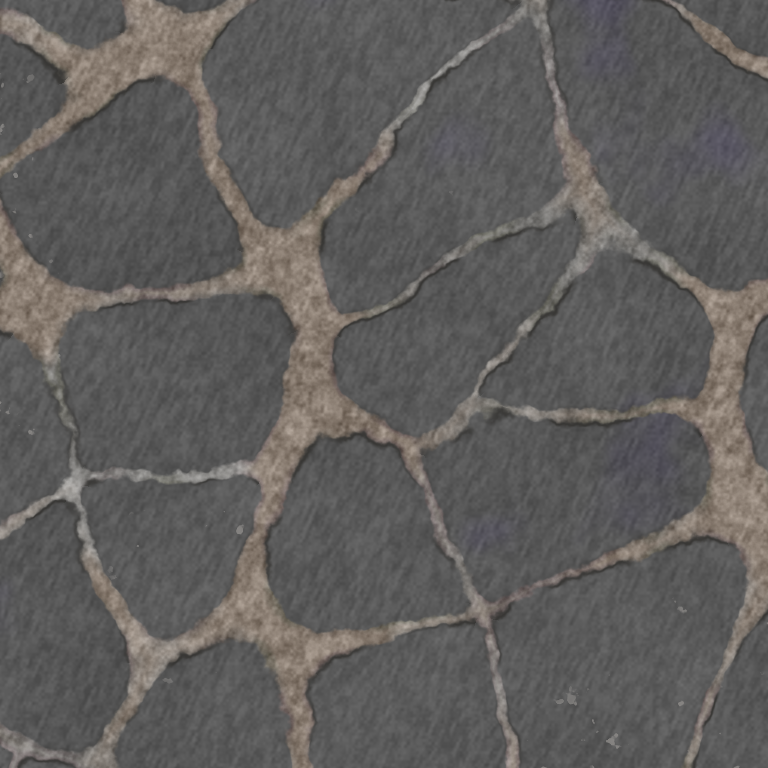
Give the GLSL for this texture, as a Shadertoy shader.

```glsl
float hash(vec2 p) {
    vec3 q = fract(vec3(p.xyx) * 0.1031);
    q += dot(q, q.yzx + 33.33);
    return fract((q.x + q.y) * q.z);
}

float noise(vec2 p) {
    vec2 i = floor(p), f = fract(p);
    f = f * f * (3.0 - 2.0 * f);
    return mix(mix(hash(i), hash(i + vec2(1, 0)), f.x),
               mix(hash(i + vec2(0, 1)), hash(i + vec2(1, 1)), f.x), f.y);
}

float fbm(vec2 p) {
    float sum = 0.0, amp = 0.5;
    for (int i = 0; i < 4; i++) {
        sum += amp * noise(p);
        p = mat2(1.6, 1.2, -1.2, 1.6) * p + 7.3;
        amp *= 0.5;
    }
    return sum / 0.9375;
}

// Some cells stay empty, so that their neighbours grow into large slabs
bool isEmpty(vec2 cell) {
    return hash(cell + 83.0) < 0.27;
}

vec2 stoneCentre(vec2 cell) {
    return cell + 0.5 + 0.95 * (vec2(hash(cell + 11.0), hash(cell + 47.0)) - 0.5);
}

// Distance to the stone's border, corners cut by a low sharpness;
// also the stone's cell and outward normal
float paving(vec2 p, float sharpness, out vec2 stone, out vec2 normal) {
    vec2 base = floor(p), centre = vec2(0);
    float nearest = 99.0;
    for (int y = -2; y <= 2; y++)
    for (int x = -2; x <= 2; x++) {
        vec2 cell = base + vec2(x, y);
        if (isEmpty(cell)) continue;
        vec2 r = stoneCentre(cell) - p;
        if (dot(r, r) < nearest) {
            nearest = dot(r, r);
            centre = r;
            stone = cell;
        }
    }
    float total = 0.0, closest = 99.0;
    for (int y = -3; y <= 3; y++)
    for (int x = -3; x <= 3; x++) {
        vec2 cell = stone + vec2(x, y);
        if ((x == 0 && y == 0) || isEmpty(cell)) continue;
        vec2 r = stoneCentre(cell) - p;
        vec2 n = normalize(r - centre);
        float d = dot(0.5 * (centre + r), n);
        total += exp(-sharpness * d);
        if (d < closest) {
            closest = d;
            normal = n;
        }
    }
    return -log(total) / sharpness;
}

void mainImage(out vec4 fragColor, in vec2 fragCoord) {
    vec2 uv = fragCoord / iResolution.y;

    // Wavy, chipped outlines; joints open up in patches
    float patchy = smoothstep(0.38, 0.8, noise(uv * 5.0 + 3.0));
    vec2 p = uv * 4.7 + vec2(3.0, 8.0);
    p += 0.2 * (vec2(noise(uv * 8.0), noise(uv * 8.0 + 31.0)) - 0.5);
    p += 0.09 * (vec2(fbm(uv * 30.0), fbm(uv * 30.0 + 19.0)) - 0.5);
    vec2 stone, normal;
    float border = paving(p, mix(32.0, 9.0, patchy), stone, normal);
    float jointWidth = mix(0.015, 0.042, noise(uv * 9.0 + 50.0)) + 0.035 * patchy;
    float depth = jointWidth - border + 0.045 * (fbm(uv * 55.0) - 0.5);

    // Fine grain, drawn out along a steep slant
    vec2 slant = mat2(0.91, 0.41, -0.41, 0.91) * uv;
    float streak = noise(slant * vec2(200.0, 65.0)) - 0.5;
    float grain = noise(uv * 250.0) - 0.5;
    float blotch = fbm(uv * 9.0 + 5.0) - 0.5;

    // Dark slate, with a rare violet tint and pale flecks
    float shade = 0.347 + 0.03 * (hash(stone + 5.0) - 0.5) + 0.06 * blotch
                + 0.075 * streak + 0.045 * grain;
    vec3 slate = vec3(shade);
    float violet = smoothstep(0.68, 0.85, fbm(uv * 5.0 + 61.0));
    slate += violet * vec3(-0.01, -0.02, 0.03);
    float fleck = smoothstep(0.76, 0.81, fbm(uv * 48.0 + 9.0))
                * smoothstep(0.6, 0.75, noise(uv * 4.0 + 23.0));
    slate = mix(slate, vec3(0.56, 0.55, 0.54), 0.8 * fleck);

    // Mortar: sandy where wide, grey where thin, stained along its rim
    float sandy = smoothstep(0.4, 0.75, 0.75 * fbm(uv * 4.0 + 14.0) + 0.35 * patchy
                + 1.2 * max(depth, 0.0));
    float pale = smoothstep(0.3, 0.7, noise(uv * 6.0 + 77.0));
    vec3 grey = mix(vec3(0.49, 0.485, 0.475), vec3(0.62, 0.615, 0.605), pale);
    vec3 mortar = mix(grey, vec3(0.545, 0.495, 0.45), sandy);
    float rim = 1.0 - smoothstep(0.0, 0.045, depth);
    float stain = noise(uv * 14.0 + 40.0);
    mortar = mix(mortar, vec3(0.48, 0.41, 0.42), 0.55 * rim * smoothstep(0.55, 0.8, stain));
    mortar = mix(mortar, vec3(0.45, 0.45, 0.39), 0.55 * rim * smoothstep(0.4, 0.15, stain));
    mortar *= 1.0 - 0.1 * rim;
    mortar += 0.26 * (fbm(uv * 80.0 + 2.0) - 0.5) + 0.1 * streak + 0.1 * grain;

    // Joint fill and the shadow under its lower side
    float soft = max(0.01, 4.7 / iResolution.y);
    vec3 colour = mix(slate, mortar, smoothstep(-soft, soft, depth));
    float facing = smoothstep(-0.5, 0.8, dot(normal, normalize(vec2(-0.3, 1.0))));
    float line = exp(-pow((depth + 0.006) / 0.014, 2.0));
    float broken = smoothstep(0.3, 0.65, noise(uv * 26.0 + 8.0));
    colour = mix(colour, vec3(0.2, 0.195, 0.185), line * broken * mix(0.2, 0.85, facing));
    fragColor = vec4(clamp(colour, 0.0, 1.0), 1.0);
}
```
